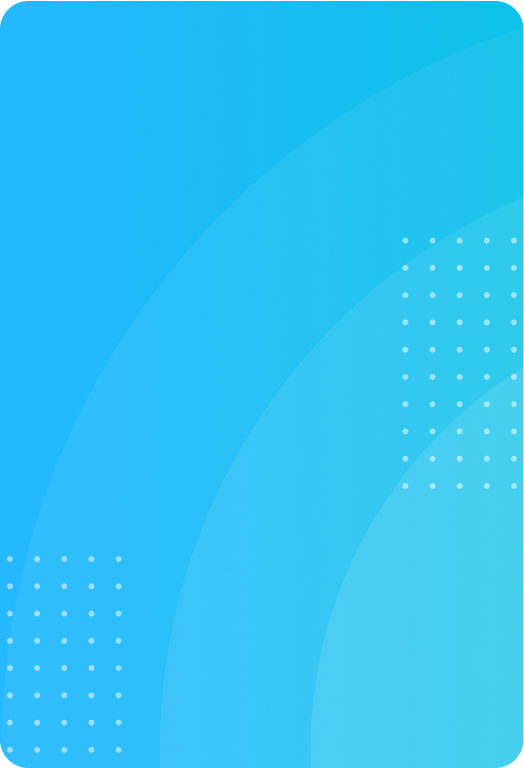
Give the GLSL for this background, as a WebGL 1 fragment shader.

```glsl
precision highp float;

uniform vec2 u_resolution;

const vec3 WHITE = vec3(1.0);
const vec3 AZURE = vec3(0.145, 0.722, 1.0);
const vec3 TURQUOISE = vec3(0.055, 0.757, 0.91);
const vec2 CANVAS = vec2(0.685, 1.0);
const vec2 CARD = vec2(0.6843, 0.9987);
const vec2 ARC_CENTER = vec2(0.992, 0.0234);
const float DOT_STEP = 0.0355;
const float DOT_RADIUS = 0.0038;
const float GRAIN_CELLS = 512.0;

// Smooth coverage of a signed distance, one pixel wide
float coverage(float dist, float pixel) {
  return clamp(0.5 - dist / pixel, 0.0, 1.0);
}

float hash(vec2 p) {
  vec3 q = fract(p.xyx * 0.1031);
  q += dot(q, q.yzx + 33.33);
  return fract((q.x + q.y) * q.z);
}

float circleDistance(vec2 p, vec2 center, float radius) {
  return length(p - center) - radius;
}

float roundedBoxDistance(vec2 p, vec2 halfSize, float radius) {
  vec2 q = abs(p) - halfSize + radius;
  return length(max(q, 0.0)) + min(max(q.x, q.y), 0.0) - radius;
}

// Distance to the nearest dot of a finite grid rising from its first dot
float dotGridDistance(vec2 p, vec2 firstDot, vec2 count) {
  vec2 q = p - firstDot;
  vec2 cell = clamp(floor(q / DOT_STEP + 0.5), vec2(0.0), count - 1.0);
  return circleDistance(q, cell * DOT_STEP, DOT_RADIUS);
}

void main() {
  float pixel = 1.0 / u_resolution.y;
  vec2 p = gl_FragCoord.xy / u_resolution * CANVAS;

  // Horizontal gradient with faint grain against banding
  vec3 color = mix(AZURE, TURQUOISE, p.x / CANVAS.x);
  color += (hash(floor(p * GRAIN_CELLS)) - 0.5) / 255.0;

  // Concentric translucent discs, stronger toward the center
  for (int i = 0; i < 3; i++) {
    float layer = float(i);
    float radius = 0.990 - 0.212 * layer + 0.005 * layer * layer;
    float opacity = 0.06 + 0.022 * layer;
    color = mix(color, WHITE, opacity * coverage(circleDistance(p, ARC_CENTER, radius), pixel));
  }

  // Two dot grids
  float leftDots = dotGridDistance(p, vec2(0.0130, 0.0236), vec2(5.0, 8.0));
  float rightDots = dotGridDistance(p, vec2(0.5299, 0.3672), vec2(5.0, 10.0));
  color = mix(color, WHITE, 0.52 * coverage(min(leftDots, rightDots), pixel));

  // Rounded card on white, with a hairline gap at the top and right
  float card = roundedBoxDistance(p - 0.5 * CARD, 0.5 * CARD, 0.037);
  color = mix(WHITE, color, coverage(card, pixel));

  gl_FragColor = vec4(color, 1.0);
}
```
